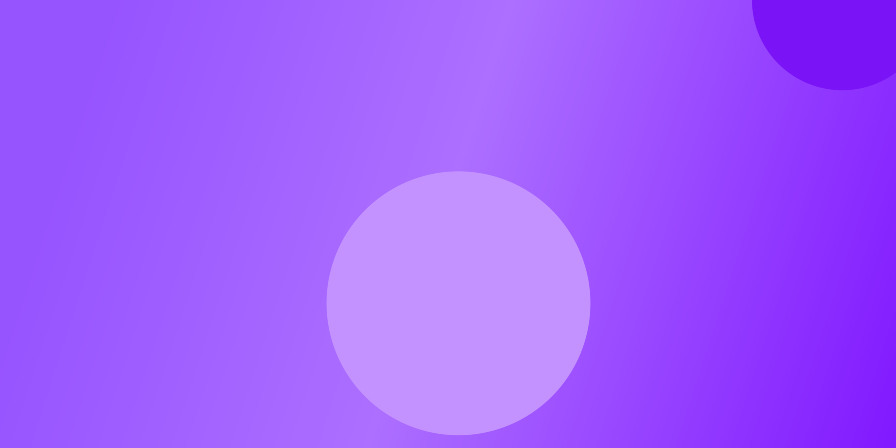
This background is drawn by a WebGL 2 fragment shader. Its source:

```glsl
#version 300 es
precision highp float;

uniform vec2 u_resolution;
out vec4 outColor;

const vec3 LEFT_VIOLET = vec3(0.590, 0.330, 1.0);
const vec3 RIDGE_LILAC = vec3(0.675, 0.435, 1.0);
const vec3 RIGHT_PURPLE = vec3(0.505, 0.095, 1.0);
const vec3 PALE_DISC = vec3(0.765, 0.573, 1.0);
const vec3 DEEP_DISC = vec3(0.480, 0.080, 0.970);

// Three-stop gradient: flat start, bright ridge, dark end
vec3 ridgeGradient(float d, float ridge, float startAt, float endAt) {
  vec3 rising = mix(LEFT_VIOLET, RIDGE_LILAC, smoothstep(0.0, 1.0, 0.0) + clamp((d - startAt) / (ridge - startAt), 0.0, 1.0));
  float fall = clamp((d - ridge) / (endAt - ridge), 0.0, 1.0);
  return mix(rising, RIGHT_PURPLE, fall);
}

// Antialiased disc coverage
float discMask(vec2 p, vec2 center, float radius, float pixel) {
  return 1.0 - smoothstep(-0.5 * pixel, 0.5 * pixel, length(p - center) - radius);
}

void main() {
  // Canvas height is one unit
  vec2 p = gl_FragCoord.xy / u_resolution.y;
  float pixel = 1.0 / u_resolution.y;
  vec2 size = vec2(u_resolution.x / u_resolution.y, 1.0);

  // Slanted background
  vec2 axis = normalize(vec2(0.951, -0.309));
  float d = dot(p - 0.5 * size, axis);
  vec3 color = ridgeGradient(d, -0.015, -0.85, 1.105);

  // Large pale disc and the corner disc
  color = mix(color, PALE_DISC, discMask(p, vec2(0.5117 * size.x, 0.323), 0.2945, pixel));
  color = mix(color, DEEP_DISC, discMask(p, vec2(0.940 * size.x, 1.0), 0.2015, pixel));

  outColor = vec4(color, 1.0);
}
```
